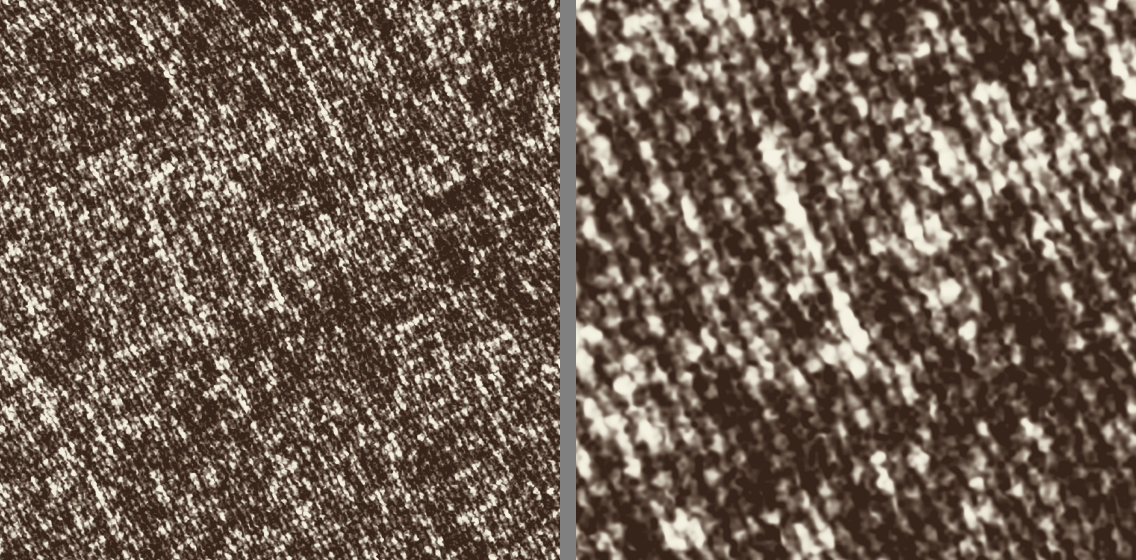
Left: the whole. Right: its middle third, enlarged.
This texture is drawn by a Shadertoy shader. Its source:

```glsl
#define WARP_COUNT 86.0
#define WEFT_COUNT 71.0
#define TILT 0.50
#define SLUB_CHANCE 0.075
#define GAIN 1.68
#define SHADOW 0.08
#define FUZZ 0.26
#define DARK_WOOL vec3(0.21, 0.14, 0.105)
#define PALE_WOOL vec3(0.96, 0.95, 0.89)

float hash(vec2 p) {
    vec3 q = fract(p.xyx * 0.1031);
    q += dot(q, q.yzx + 33.33);
    return fract((q.x + q.y) * q.z);
}

float noise(vec2 p) {
    vec2 i = floor(p), f = fract(p);
    f = f * f * (3.0 - 2.0 * f);
    return mix(mix(hash(i), hash(i + vec2(1, 0)), f.x),
               mix(hash(i + vec2(0, 1)), hash(i + vec2(1, 1)), f.x), f.y);
}

// Lightness of a yarn: short streaks plus faint bands shared by neighbours
float yarnTone(float along, float index, float seed) {
    float streak = noise(vec2(along * 0.24, index + seed));
    float band = noise(vec2(along * 0.04 + seed, index * 0.4));
    return 0.14 + 0.54 * smoothstep(0.15, 0.85, streak)
                + 0.18 * smoothstep(0.35, 0.85, band);
}

// Thick pale stretches on a few yarns
float slub(float along, float index, float seed) {
    float chosen = step(hash(vec2(index, seed)), SLUB_CHANCE);
    return chosen * smoothstep(0.3, 0.6, noise(vec2(along * 0.05, index + seed * 2.0)));
}

// Soft bead of yarn in one crossing of the weave
float bead(vec2 cell, vec2 p) {
    float h = hash(cell + 17.0);
    bool warpOnTop = mod(cell.x + cell.y, 2.0) < 0.5;
    float warp = yarnTone(cell.y, cell.x, 211.0);
    float weft = yarnTone(cell.x, cell.y, 467.0);
    float thick = max(slub(cell.y, cell.x, 83.0), 0.7 * slub(cell.x, cell.y, 139.0));
    float tone = mix(weft, warp, warpOnTop ? 0.75 : 0.35) * (0.5 + 1.5 * h * h)
               + thick * (0.2 + 0.4 * h);

    vec2 jitter = vec2(hash(cell + 41.0), hash(cell + 73.0)) - 0.5;
    vec2 size = warpOnTop ? vec2(0.31, 0.46) : vec2(0.35, 0.37);
    size *= 0.85 + 0.28 * min(tone, 1.0);
    vec2 d = (p - cell - 0.5 - jitter * vec2(0.34, 0.30)) / size;
    return tone * exp(-dot(d, d));
}

// Canvas position to thread coordinates, with gentle folds of the cloth
vec2 threadSpace(vec2 uv) {
    vec2 across = vec2(cos(TILT), sin(TILT));
    vec2 p = vec2(dot(uv, across), dot(uv, vec2(-across.y, across.x)));
    p += 0.035 * (vec2(noise(uv * 2.6 + 3.0), noise(uv * 2.6 + 29.0)) - 0.5);
    p += 0.008 * (vec2(noise(uv * 14.0 + 7.0), noise(uv * 14.0 + 47.0)) - 0.5);
    float lift = max(uv.y - 0.65, 0.0);
    p.x -= 0.45 * lift * lift * smoothstep(0.55, 1.0, uv.x);
    return p * vec2(WARP_COUNT, WEFT_COUNT);
}

void mainImage(out vec4 fragColor, in vec2 fragCoord) {
    vec2 uv = fragCoord / iResolution.y;
    vec2 p = threadSpace(uv);

    // Fibres ruffle the outlines of the beads
    p += 0.45 * (vec2(noise(uv * 190.0), noise(uv * 190.0 + 57.0)) - 0.5);

    vec2 home = floor(p);
    float light = 0.0;
    for (int y = -1; y <= 1; y++)
        for (int x = -1; x <= 1; x++)
            light += bead(home + vec2(x, y), p);

    // Fine nap over the weave
    float nap = noise(uv * 300.0 + 11.0) - 0.5;
    light = light * GAIN * (1.0 + 0.35 * nap) - SHADOW + FUZZ * nap;
    light *= 0.95 + 0.1 * noise(uv * 3.5 + 91.0);

    // Highlights roll off softly instead of clipping flat
    light = max(light, 0.0);
    float over = max(light - 0.7, 0.0);
    light = min(light, 0.7) + 0.3 * (1.0 - exp(-over / 0.3));

    // Midtones lean warm
    vec3 color = mix(DARK_WOOL, PALE_WOOL, pow(vec3(light), vec3(1.0, 1.07, 1.11)));
    fragColor = vec4(color, 1.0);
}
```
